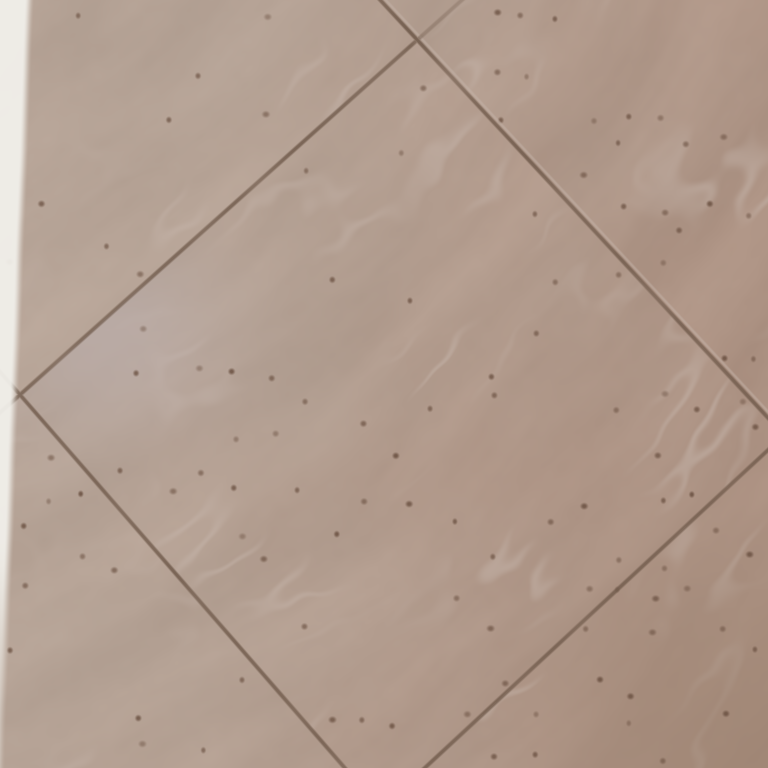
A WebGL 1 fragment shader for this texture:

```glsl
precision highp float;
// Diagonal beige stone floor tiles with soft veins, brown pits, thin grout and a pale left border.
uniform vec2 u_resolution;

const vec3 STONE_LIGHT = vec3(0.715, 0.643, 0.592);
const vec3 STONE_WARM = vec3(0.672, 0.567, 0.507);
const vec3 STONE_SHADE = vec3(0.610, 0.510, 0.440);
const vec3 VEIN = vec3(0.770, 0.705, 0.665);
const vec3 SHEEN = vec3(0.735, 0.685, 0.680);
const vec3 PIT = vec3(0.430, 0.330, 0.270);
const vec3 GROUT = vec3(0.430, 0.345, 0.285);
const vec3 BORDER = vec3(0.950, 0.945, 0.925);
const float TILE_SIZE = 0.71;

vec2 hash2(vec2 p) {
  vec2 k = vec2(dot(p, vec2(127.1, 311.7)), dot(p, vec2(269.5, 183.3)));
  return fract(sin(k) * 43758.55);
}

float gradientDot(vec2 cell, vec2 offset) {
  return dot(hash2(cell + offset) * 2.0 - 1.0, -offset);
}

// Gradient noise, roughly -0.6 to 0.6
float noise(vec2 p) {
  vec2 i = floor(p);
  vec2 f = p - i;
  vec2 w = f * f * f * (f * (f * 6.0 - 15.0) + 10.0);
  vec4 g = vec4(dot(hash2(i) * 2.0 - 1.0, f),
                gradientDot(i, vec2(1.0, 0.0)) + dot(hash2(i + vec2(1.0, 0.0)) * 2.0 - 1.0, f),
                gradientDot(i, vec2(0.0, 1.0)) + dot(hash2(i + vec2(0.0, 1.0)) * 2.0 - 1.0, f),
                gradientDot(i, vec2(1.0, 1.0)) + dot(hash2(i + vec2(1.0, 1.0)) * 2.0 - 1.0, f));
  return mix(mix(g.x, g.y, w.x), mix(g.z, g.w, w.x), w.y);
}

float fbm(vec2 p) {
  float sum = 0.0;
  float amp = 1.0;
  for (int i = 0; i < 4; i++) {
    sum += amp * noise(p);
    p = p * 2.03 + 17.3;
    amp *= 0.5;
  }
  return sum;
}

// Signed distance to the line from a to b, positive on its left
float lineSide(vec2 p, vec2 a, vec2 b) {
  vec2 d = normalize(b - a);
  return dot(p - a, vec2(-d.y, d.x));
}

// Tile coordinates in slight perspective: whole numbers lie on the joints
vec2 tileCoords(vec2 p) {
  float upperLeft = lineSide(p, vec2(0.026, 0.486), vec2(0.540, 0.945));
  float lowerRight = lineSide(p, vec2(0.553, 0.0), vec2(1.0, 0.414));
  float lowerLeft = lineSide(p, vec2(0.026, 0.486), vec2(0.449, 0.0));
  float upperRight = lineSide(p, vec2(0.495, 1.0), vec2(1.0, 0.456));
  return vec2(lowerLeft / (lowerLeft - upperRight), upperLeft / (upperLeft - lowerRight));
}

// Stone colour with curved streaks, shifted for each tile
vec3 stone(vec2 p, vec2 tile) {
  float c = cos(0.45);
  float s = sin(0.45);
  vec2 q = vec2(c * p.x + s * p.y, c * p.y - s * p.x);
  q.y += 0.03 * noise(p * 5.0 + tile * 3.1) - 0.25 * q.x * q.x;
  q += tile * vec2(3.7, 5.3);
  float streak = fbm(q * vec2(2.5, 10.0));
  float cloud = fbm(p * 4.0 + tile * 9.1);
  float warmth = smoothstep(0.1, 1.1, p.x * 0.85 + 0.2 * (1.0 - p.y) + 0.2 * cloud);
  vec3 col = mix(STONE_LIGHT, STONE_WARM, warmth);
  col += 0.038 * streak + 0.014 * cloud + 0.006 * noise(p * 45.0);
  float ridge = abs(noise(q * vec2(4.0, 15.0) + 4.7) + 0.2 * noise(p * 22.0));
  float vein = (1.0 - smoothstep(0.0, 0.09, ridge)) * smoothstep(0.0, 0.4, noise(p * 6.0 + 8.0 + tile));
  return mix(col, VEIN, 0.5 * vein);
}

// Small soft pits, clustered by noise
float pits(vec2 p, float density) {
  vec2 cell = floor(p * density);
  vec2 chance = hash2(cell + 5.7);
  vec2 center = (cell + 0.18 + 0.64 * hash2(cell + 31.2)) / density;
  float cluster = 0.17 + 0.25 * noise(center * 5.0 + 2.0) + 0.06 * center.x;
  vec2 d = (p - center) * vec2(1.0, 0.8 + 0.4 * chance.y);
  float radius = mix(0.0045, 0.0070, chance.y);
  float spot = 1.0 - smoothstep(0.15 * radius, radius, length(d));
  return spot * step(chance.x, cluster) * mix(0.45, 0.9, hash2(cell + 77.0).x);
}

void main() {
  vec2 p = gl_FragCoord.xy / u_resolution;
  vec2 uv = tileCoords(p);
  vec2 tile = floor(uv);
  vec3 col = stone(p, tile);

  // Lilac sheen at the left corner and shade at the lower right
  float sheen = exp(-dot((p - vec2(0.13, 0.57)) * vec2(7.0, 8.0), (p - vec2(0.13, 0.57)) * vec2(7.0, 8.0)));
  col = mix(col, SHEEN, 0.6 * sheen * step(0.0, uv.y));
  col = mix(col, STONE_SHADE, 0.65 * smoothstep(0.45, 0.0, distance(p, vec2(1.0, 0.0))));
  col = mix(col, PIT, pits(p, 24.0));

  // Grout, uneven along its length and fainter past the top corner
  vec2 joint = (fract(uv + 0.5) - 0.5) * TILE_SIZE;
  vec2 groove = 1.0 - smoothstep(vec2(0.0008), vec2(0.0042), abs(joint));
  groove.y *= 1.0 - 0.6 * smoothstep(0.98, 1.02, uv.x);
  float wear = 0.74 + 0.25 * noise(p * 14.0);
  float glint = 1.0 - smoothstep(0.0, 0.003, abs(joint.x - 0.0055));
  col = mix(col, VEIN, 0.5 * glint * step(0.5, uv.x));
  col = mix(col, GROUT, max(groove.x, groove.y) * wear);

  // Bright border that narrows towards the bottom
  float edge = 0.001 + 0.038 * p.y + 0.002 * noise(vec2(p.y * 8.0, 3.0));
  float border = 1.0 - smoothstep(edge - 0.007, edge + 0.006, p.x);
  col = mix(col, BORDER, 0.93 * border * mix(0.6, 1.0, smoothstep(0.1, 0.3, p.y)));
  gl_FragColor = vec4(col, 1.0);
}
```
